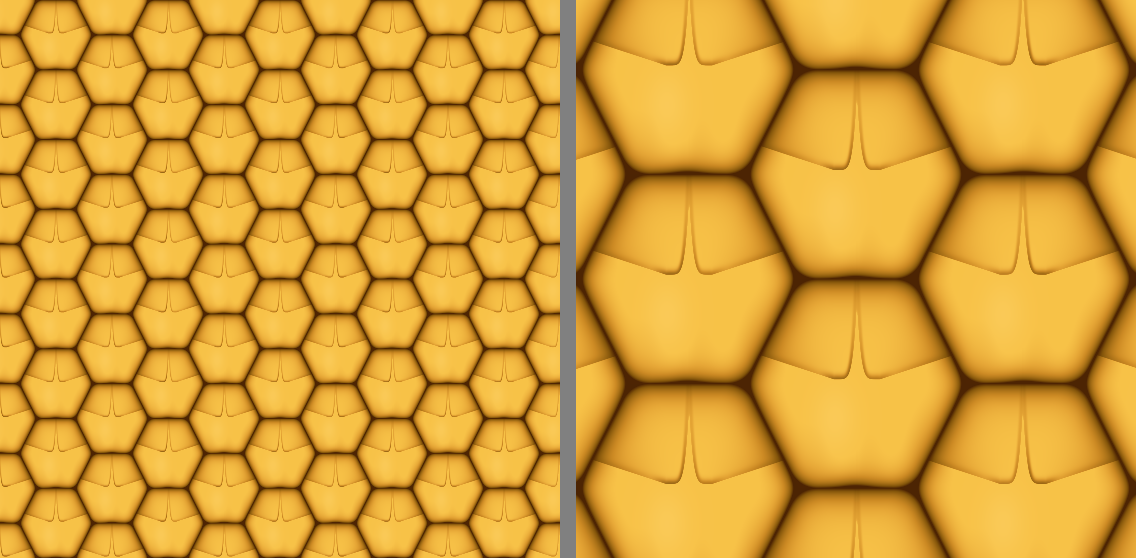
Left: the whole. Right: its middle third, enlarged.
A Shadertoy shader for this pattern:

```glsl
// Golden hexagonal scales in ten staggered columns of eight rows.
// Each scale is a rounded hexagon shaded by its edge distance, with a folded
// upper plate parted by a central spike; whole counts make it tile.

const vec2 REPEATS = vec2(10.0, 8.0);

float hash(float n) {
    return fract(sin(n * 12.9898 + 4.1) * 43758.5453);
}

float smoothMax(float a, float b, float k) {
    float h = max(k - abs(a - b), 0.0) / k;
    return max(a, b) + 0.25 * k * h * h;
}

// Depth inside a rounded flat-topped hexagon of height 1.
float scaleDepth(vec2 p) {
    float x = abs(p.x);
    float y = sqrt(p.y * p.y + 0.0025);
    float side = dot(vec2(x, y), vec2(0.887, 0.461)) - 0.471;
    float cap = abs(p.y) - 0.5;
    float dent = 0.012 * exp(-p.x * p.x / 0.008) * step(p.y, 0.0);
    return -smoothMax(cap, side, 0.08) - dent;
}

// Height of the fold: shallow wings with a thin spike in the middle.
float foldHeight(float x) {
    float a = abs(x);
    float spike = pow(max(1.0 - a / 0.11, 0.0), 6.0);
    return 0.02 + 0.33 * max(a - 0.11, 0.0) + 0.36 * spike;
}

// Approximate signed distance to the fold, positive on the upper plate.
float foldDistance(vec2 p) {
    float e = 0.004;
    float slope = (foldHeight(p.x + e) - foldHeight(p.x - e)) / (2.0 * e);
    return (p.y - foldHeight(p.x)) / sqrt(1.0 + slope * slope);
}

// Gold ramp from the dark groove to the lit face.
vec3 gold(float tone) {
    vec3 ramp[6] = vec3[6](
        vec3(0.30, 0.14, 0.01), vec3(0.51, 0.33, 0.04),
        vec3(0.66, 0.44, 0.09), vec3(0.80, 0.54, 0.14),
        vec3(0.90, 0.65, 0.21), vec3(0.97, 0.76, 0.28));
    float t = clamp(tone, 0.0, 1.0) * 5.0;
    int i = min(int(t), 4);
    return mix(ramp[i], ramp[i + 1], t - float(i));
}

// Darkening of the upper plate: soft wing shadows and a sharp central crease.
float plateShade(vec2 p, float fold, float strength, float pixel) {
    float a = abs(p.x);
    float plate = smoothstep(-0.5 * pixel, 0.5 * pixel, fold);
    float above = max(fold, 0.0);
    float wings = exp(-above / 0.10) * smoothstep(0.02, 0.42, a);
    float curl = smoothstep(0.0, 0.04, a) * (1.0 - smoothstep(0.09, 0.19, a));
    float crease = exp(-above * above / 0.0005) * (0.13 + strength * curl);
    return plate * (0.06 + 0.30 * wings + crease);
}

// Brightness of one scale.
float scaleTone(vec2 p, float depth, float column, float pixel) {
    float upper = smoothstep(-0.1, 0.3, p.y);
    float rim = 1.06 * (1.0 - exp(-max(depth, 0.0) / mix(0.048, 0.062, upper)));

    // Each column leans a little and is creased more on one side.
    float lean = hash(column) - 0.5;
    vec2 q = p - vec2(0.02 * lean, 0.0);
    float strength = 0.40 - 0.30 * lean * sign(q.x);
    float fold = foldDistance(q);
    float shade = plateShade(q, fold, strength, pixel);

    // Gentle vertical ribs on the lower face, and its lit upper edge.
    float low = 1.0 - smoothstep(-0.35, 0.05, p.y);
    float ribs = 0.035 * low * (cos(p.x * 25.0 + 1.5) - 1.0);
    float lip = 0.05 * exp(-abs(fold) / 0.03) * step(fold, 0.0);
    return rim * (1.0 - shade) + ribs * smoothstep(0.0, 0.1, depth) + lip * rim;
}

void mainImage(out vec4 fragColor, in vec2 fragCoord) {
    vec2 grid = fragCoord / iResolution.xy * REPEATS;
    float aspect = iResolution.x / iResolution.y * REPEATS.y / REPEATS.x;
    float pixel = REPEATS.y / iResolution.y;

    // Keep the deeper of the two staggered lattices.
    float depth = -1.0;
    vec2 local = vec2(0.0);
    float column = 0.0;
    for (int i = 0; i < 2; i++) {
        float odd = float(i);
        vec2 center = vec2(2.0 * floor((grid.x - odd) * 0.5 + 0.5) + odd,
                           floor(grid.y - 0.5 * odd + 0.5) + 0.5 * odd);
        vec2 p = (grid - center) * vec2(aspect, 1.0);
        float d = scaleDepth(p);
        if (d > depth) {
            depth = d;
            local = p;
            column = mod(center.x, REPEATS.x);
        }
    }

    vec3 color = gold(scaleTone(local, depth, column, pixel));

    // Faint highlight left of the middle of the lower face.
    vec2 glint = (local - vec2(-0.10, -0.17)) / vec2(0.10, 0.16);
    color += vec3(0.01, 0.03, 0.06) * exp(-dot(glint, glint));
    fragColor = vec4(color, 1.0);
}
```
